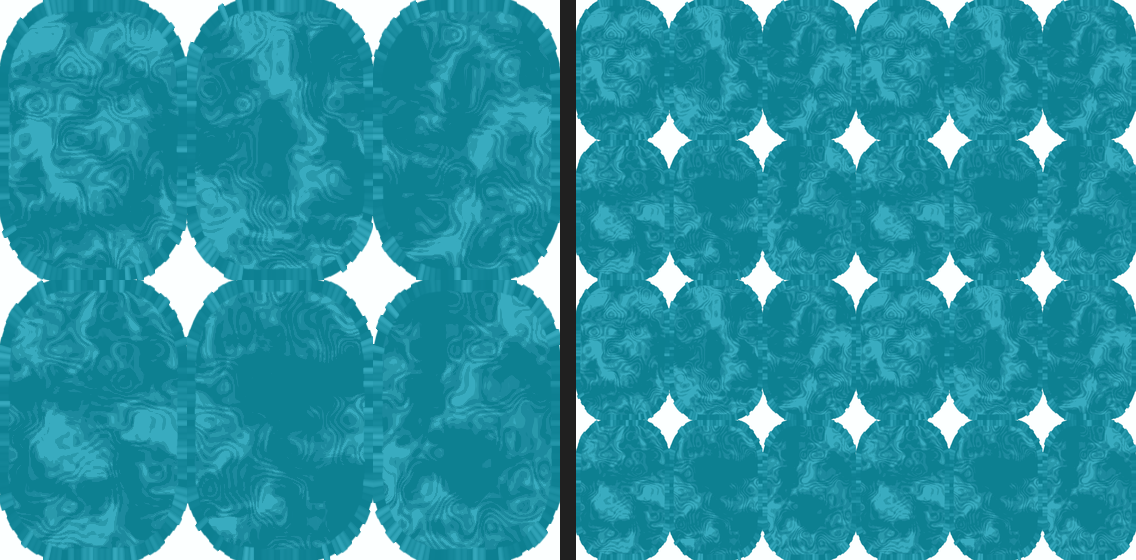
Left: one tile. Right: repeated 2 by 2.
A WebGL 2 fragment shader for this pattern:

```glsl
#version 300 es
precision highp float;

uniform vec2 u_resolution;
out vec4 fragColor;

float hash(vec2 p) {
  vec3 q = fract(p.xyx * 0.1031);
  q += dot(q, q.yzx + 33.33);
  return fract((q.x + q.y) * q.z);
}

// Value noise that wraps after a whole number of lattice cells
float wrapNoise(vec2 p, float period) {
  vec2 i = floor(p), f = fract(p);
  f = f * f * (3.0 - 2.0 * f);
  vec2 lo = mod(i, period) + period;
  vec2 hi = mod(i + 1.0, period) + period;
  return mix(mix(hash(lo), hash(vec2(hi.x, lo.y)), f.x),
             mix(hash(vec2(lo.x, hi.y)), hash(hi), f.x), f.y);
}

float fbm(vec2 uv, float period, int octaves) {
  float sum = 0.0, gain = 0.4;
  for (int i = 0; i < octaves; i++) {
    sum += gain * wrapNoise(uv * period, period);
    gain *= 0.6;
    period *= 2.0;
  }
  return sum;
}

// Four flat tones cut from a folded, ringed noise field
vec3 marble(vec2 uv, vec3 deep, vec3 teal, vec3 mid, vec3 pale) {
  vec2 warp = vec2(fbm(uv, 8.0, 3), fbm(uv.yx + 0.37, 7.0, 3));
  float v = fbm(uv + 0.3 * warp, 14.0, 5) + 0.06 * sin(130.0 * warp.x);
  vec3 color = mix(deep, teal, smoothstep(0.43, 0.452, v));
  color = mix(color, mid, smoothstep(0.516, 0.538, v));
  return mix(color, pale, smoothstep(0.588, 0.61, v));
}

void main() {
  vec2 uv = gl_FragCoord.xy / u_resolution;
  vec3 deep = vec3(0.05, 0.50, 0.57);
  vec3 teal = vec3(0.11, 0.54, 0.62);
  vec3 mid = vec3(0.16, 0.60, 0.67);
  vec3 pale = vec3(0.22, 0.67, 0.75);
  vec3 white = vec3(0.99, 1.0, 1.0);

  // Three columns by two rows, measured in cell widths
  vec2 grid = uv * vec2(3.0, 2.0);
  vec2 cell = floor(grid);
  vec2 p = (fract(grid) - 0.5) * vec2(1.0, 1.5);

  // Rectangle with elliptical corners; the rim is at zero
  vec2 radius = vec2(0.36, 0.455);
  vec2 core = vec2(0.5, 0.75) - radius;
  vec2 corner = max((abs(p) - core) / radius, 1e-5);
  float rim = length(corner) - 1.0;

  // Ragged blocks along the perimeter of each quadrant
  vec2 along = min(abs(p), core);
  float s = 28.0 * (along.y + 0.4 * atan(corner.y, corner.x) + core.x - along.x);
  vec2 quadrant = cell * 2.0 + step(0.0, p);
  float key = 11.0 + quadrant.x + 6.0 * quadrant.y;
  float id = floor(s), f = fract(s);
  float block = mix(hash(vec2(id, key)), hash(vec2(id + 1.0, key)),
                    smoothstep(0.8, 1.0, f));

  // Marbled body with a smeared border
  float aa = 7.5 / min(u_resolution.x, u_resolution.y);
  vec3 color = marble(uv, deep, teal, mid, pale);
  float tone = block * block * (0.5 + 0.5 * sin(3.14159 * f));
  vec3 smear = mix(deep, pale, tone);
  color = mix(color, smear, smoothstep(-aa, aa, rim + 0.12 + 0.03 * block));

  // White gaps between the shapes
  float ragged = 0.015 + 0.055 * block;
  color = mix(color, white, smoothstep(-aa, aa, rim - ragged));
  fragColor = vec4(color, 1.0);
}
```
